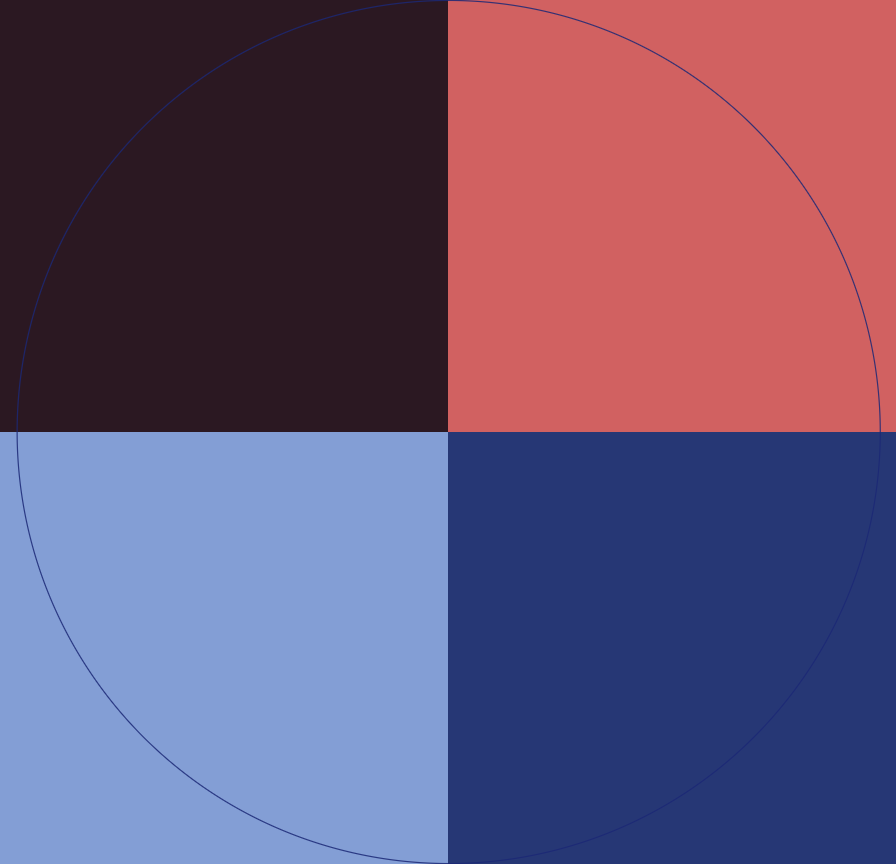
Reproduce this background procedurally as a Shadertoy shader.

```glsl
// Four flat colour quadrants meeting at the centre, with a thin navy ring
// that spans the canvas height. Quadrants are blended by smoothed half-plane
// steps; the ring is the distance to a circle, drawn as a hairline.

// Coverage of the region where d is positive, softened over one pixel
float cover(float d, float pixel) {
    return clamp(d / pixel + 0.5, 0.0, 1.0);
}

void mainImage(out vec4 fragColor, in vec2 fragCoord) {
    // Centred coordinates, in units of the canvas height
    float pixel = 1.0 / iResolution.y;
    vec2 p = (fragCoord - 0.5 * iResolution.xy) * pixel;

    // Quadrants
    vec3 plum  = vec3(0.170, 0.095, 0.135);
    vec3 coral = vec3(0.820, 0.382, 0.380);
    vec3 sky   = vec3(0.512, 0.620, 0.835);
    vec3 navy  = vec3(0.150, 0.215, 0.458);
    float right = cover(p.x, pixel);
    float top = cover(p.y, pixel);
    vec3 color = mix(mix(sky, navy, right), mix(plum, coral, right), top);

    // Hairline ring
    vec3 ink = vec3(0.105, 0.155, 0.460);
    float ringDistance = abs(length(p - vec2(0.0008, 0.0)) - 0.4995);
    float ring = cover(0.0007 - ringDistance, pixel);
    color = mix(color, ink, ring * 0.85);

    fragColor = vec4(color, 1.0);
}
```
